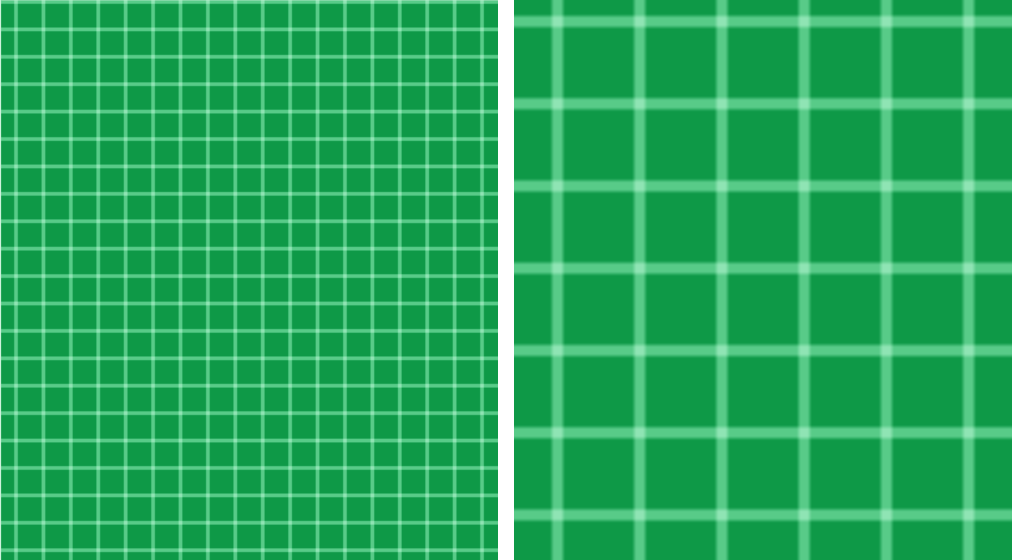
Left, the full canvas; right, a detail of the centre.
Give the GLSL for this pattern, as a Shadertoy shader.

```glsl
#define PITCH 0.04895
#define FIRST_LINE vec2(0.0286, 0.0035)
#define HALF_WIDTH 0.0033
#define SOFTNESS 0.0017
#define MARGIN vec2(0.0020, 0.0008)
#define GROUND_COLOR vec3(0.055, 0.600, 0.280)
#define LINE_COLOR vec3(0.345, 0.795, 0.535)
#define CROSS_COLOR vec3(0.560, 0.895, 0.705)
#define MARGIN_COLOR vec3(0.800, 0.950, 0.860)

// Soft coverage of the nearest line on each axis
vec2 lineCoverage(vec2 p, float pixel) {
    vec2 cell = fract((p - FIRST_LINE) / PITCH + 0.5) - 0.5;
    vec2 dist = abs(cell) * PITCH;
    float soft = max(SOFTNESS, 0.5 * pixel);
    return 1.0 - smoothstep(HALF_WIDTH - soft, HALF_WIDTH + soft, dist);
}

// Lines lighten the ground once, and again where they cross
vec3 gridColor(vec2 coverage) {
    vec3 open = mix(GROUND_COLOR, LINE_COLOR, coverage.x);
    vec3 crossed = mix(LINE_COLOR, CROSS_COLOR, coverage.x);
    return mix(open, crossed, coverage.y);
}

void mainImage(out vec4 fragColor, in vec2 fragCoord) {
    // Height-based units, measured from the upper left corner
    float pixel = 1.0 / iResolution.y;
    vec2 p = vec2(fragCoord.x, iResolution.y - fragCoord.y) * pixel;

    vec3 color = gridColor(lineCoverage(p, pixel));

    // Thin pale margin along the left and top edges
    vec2 margin = clamp((MARGIN - p) / pixel + 0.5, 0.0, 1.0);
    color = mix(color, MARGIN_COLOR, max(margin.x, margin.y));

    fragColor = vec4(color, 1.0);
}
```
